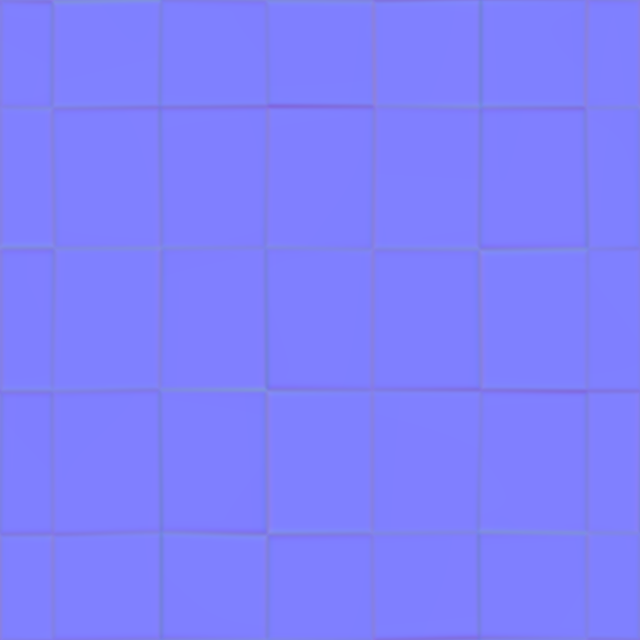
Write a Shadertoy shader that draws this texture map.

```glsl
const vec2 SEAM_COUNT = vec2(6.0, 4.0);            // inner seams across and down
const vec2 FIRST_SEAM = vec2(1.0 / 12.0, 1.0 / 6.0);
const float SEAM_WIDTH = 0.0027;
const float LIP_WIDTH = 0.0042;
const float HALO_WIDTH = 0.013;
const float WOBBLE = 0.0022;
const float STEP_TINT = 0.085;
const float LIP_TINT = 0.055;
const float HALO_TINT = 0.012;
const float FACE_TINT = 0.006;
const float SEAM_DEPTH = 0.075;
const float DEPTH_VARIATION = 0.045;
const vec3 FLAT_NORMAL = vec3(0.5, 0.5, 1.0);

float hash(vec2 p) {
    return fract(sin(dot(p, vec2(127.1, 311.7))) * 43758.5453);
}

float signedHash(vec2 p) {
    return 2.0 * hash(p) - 1.0;
}

// Signed distance to the nearest seam and its index; the border is -1
vec2 nearestSeam(float x, float first, float count) {
    float pitch = (1.0 - 2.0 * first) / (count - 1.0);
    float index = clamp(round((x - first) / pitch), 0.0, count - 1.0);
    float inner = x - first - index * pitch;
    float border = x - round(x);
    return abs(border) < abs(inner) ? vec2(border, -1.0) : vec2(inner, index);
}

// Slow sideways drift along a seam, with nodes at the crossings
float wobble(float along, float seed) {
    float node = floor(along);
    float t = smoothstep(0.0, 1.0, along - node);
    return WOBBLE * mix(signedHash(vec2(node, seed)),
                        signedHash(vec2(node + 1.0, seed)), t);
}

// Level and lip height of one tilted tile
vec2 tileSurface(vec2 id, vec2 cell) {
    vec2 local = clamp(cell - id + 0.5, -1.0, 1.0);
    vec2 offset = vec2(signedHash(id + 3.1), signedHash(id + 17.3));
    vec2 tiltX = vec2(signedHash(id + 29.7), signedHash(id + 41.9));
    vec2 tiltY = vec2(signedHash(id + 53.3), signedHash(id + 67.1));
    return 0.55 * offset + 0.5 * (tiltX * local.x + tiltY * local.y);
}

float bell(float d, float width) {
    float t = d / width;
    return exp(-0.5 * t * t);
}

// Normal tint across a seam from the difference between its two tiles
float seamSlope(float d, vec2 difference, float widen) {
    float lipWidth = LIP_WIDTH + widen;
    float stepPart = STEP_TINT * difference.x * bell(d, SEAM_WIDTH + widen);
    float lipPart = LIP_TINT * difference.y * d / lipWidth * bell(d, lipWidth);
    float halo = HALO_TINT * difference.x * exp(-abs(d) / HALO_WIDTH);
    return stepPart + lipPart - halo;
}

float seamDepth(float d, vec2 difference, float widen) {
    float strength = SEAM_DEPTH + DEPTH_VARIATION * min(length(difference), 1.0);
    return strength * bell(d, SEAM_WIDTH + widen);
}

void mainImage(out vec4 fragColor, in vec2 fragCoord) {
    vec2 uv = fragCoord / iResolution.xy;
    float widen = 0.2 / min(iResolution.x, iResolution.y);
    vec2 pitch = (1.0 - 2.0 * FIRST_SEAM) / (SEAM_COUNT - 1.0);
    vec2 cell = (uv - FIRST_SEAM) / pitch;

    // Nearest seam on each axis
    vec2 seamX = nearestSeam(uv.x, FIRST_SEAM.x, SEAM_COUNT.x);
    vec2 seamY = nearestSeam(uv.y, FIRST_SEAM.y, SEAM_COUNT.y);
    vec2 d = vec2(seamX.x - wobble(cell.y, seamX.y + 11.0),
                  seamY.x - wobble(cell.x, seamY.y + 37.0));

    // Four tiles around the nearest crossing
    vec2 seamId = vec2(seamX.y, seamY.y);
    vec2 low = mod(seamId, SEAM_COUNT + 1.0);
    vec2 high = seamId + 1.0;
    vec2 lowerLeft = tileSurface(low, cell);
    vec2 lowerRight = tileSurface(vec2(high.x, low.y), cell);
    vec2 upperLeft = tileSurface(vec2(low.x, high.y), cell);
    vec2 upperRight = tileSurface(high, cell);

    vec2 side = smoothstep(-LIP_WIDTH, LIP_WIDTH, d);
    vec2 acrossX = mix(lowerRight - lowerLeft, upperRight - upperLeft, side.y);
    vec2 acrossY = mix(upperLeft - lowerLeft, upperRight - lowerRight, side.x);

    // Faces lean slightly; seams tint and darken the normal
    vec2 face = mix(mix(lowerLeft, lowerRight, side.x),
                    mix(upperLeft, upperRight, side.x), side.y);
    vec2 slope = FACE_TINT * face;
    slope += vec2(0.7 * seamSlope(d.x, acrossX, widen),
                  seamSlope(d.y, acrossY, widen));
    float depth = max(seamDepth(d.x, acrossX, widen),
                      seamDepth(d.y, acrossY, widen));

    vec3 color = FLAT_NORMAL + vec3(slope, -depth - 0.15 * length(slope));
    fragColor = vec4(clamp(color, 0.0, 1.0), 1.0);
}
```
